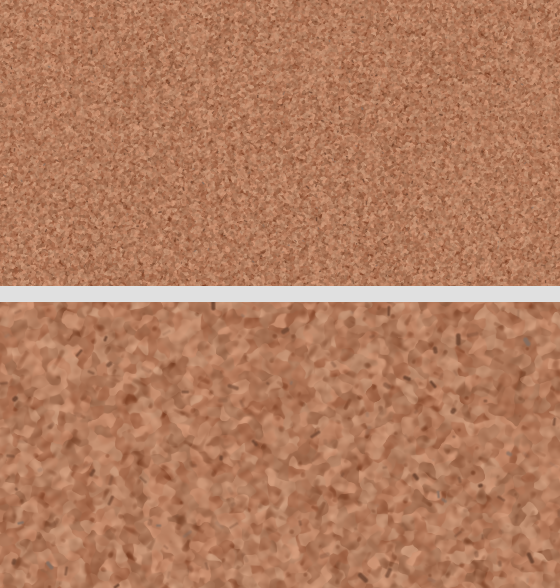
Top, the full canvas; bottom, a detail of the centre.
Give the GLSL for this texture, as a Shadertoy shader.

```glsl
// Fine pressed cork: tiny packed tan grains, dark crevices and sparse bark flecks.

const vec3 CORK_BASE = vec3(0.706, 0.488, 0.368);
const vec3 TONE_STEP = vec3(0.080, 0.083, 0.079);   // colour change from mid to light grain
const vec3 RED_TINT = vec3(0.014, -0.008, -0.011);  // hue drift between grains
const vec3 BARK_DARK = vec3(0.42, 0.26, 0.18);
const vec3 BARK_GREY = vec3(0.52, 0.43, 0.38);

const float GRAIN_DENSITY = 88.0;    // grains per canvas height
const float GRAIN_SHARPNESS = 11.0;
const float SPECKLE_DENSITY = 140.0;
const float SPECKLE_AMOUNT = 0.72;
const float CREVICE_DENSITY = 108.0;
const float CREVICE_DEPTH = 1.5;
const float MOTTLE_DENSITY = 9.0;
const float MOTTLE_AMOUNT = 0.06;
const float FLECK_DENSITY = 36.0;
const float FLECK_SHARE = 0.38;
const float GREY_SHARE = 0.12;

float hash(vec2 p) {
    return fract(sin(dot(p, vec2(127.1, 311.7))) * 43758.5453);
}

vec2 hash2(vec2 p) {
    return vec2(hash(p), hash(p + 57.3));
}

vec2 rotate(vec2 p, float angle) {
    float c = cos(angle), s = sin(angle);
    return vec2(c * p.x + s * p.y, c * p.y - s * p.x);
}

float valueNoise(vec2 p) {
    vec2 cell = floor(p), f = fract(p);
    f = f * f * (3.0 - 2.0 * f);
    return mix(mix(hash(cell), hash(cell + vec2(1, 0)), f.x),
               mix(hash(cell + vec2(0, 1)), hash(cell + vec2(1, 1)), f.x), f.y);
}

// Soft cellular grains, each stretched in its own direction: x = tone, y = tint, in -1..1.
vec2 corkGrains(vec2 p) {
    vec2 home = floor(p), sum = vec2(0.0);
    float total = 0.0;
    for (int y = -1; y <= 1; y++)
    for (int x = -1; x <= 1; x++) {
        vec2 cell = home + vec2(x, y);
        vec2 offset = p - cell - hash2(cell);
        offset = rotate(offset, 6.2832 * hash(cell + 13.7)) * vec2(0.8, 1.35);
        float weight = exp(-GRAIN_SHARPNESS * dot(offset, offset)) + 1e-6;
        sum += weight * (2.0 * hash2(cell + 91.9) - 1.0);
        total += weight;
    }
    return sum / total;
}

// Lays short, soft, randomly turned slivers of bark over the cork.
vec3 addFlecks(vec3 color, vec2 p, float pixel) {
    vec2 home = floor(p);
    for (int y = -1; y <= 1; y++)
    for (int x = -1; x <= 1; x++) {
        vec2 cell = home + vec2(x, y);
        float present = step(hash(cell + 5.1), FLECK_SHARE);
        vec2 size = hash2(cell + 23.4);
        vec2 q = rotate(p - cell - hash2(cell + 41.6), 6.2832 * hash(cell + 33.2));
        q.x -= clamp(q.x, -0.17 * size.x, 0.17 * size.x);
        float radius = mix(0.05, 0.10, size.y * size.y);
        float blur = 0.5 * pixel + 0.04;
        float cover = 1.0 - smoothstep(radius - blur, radius + blur, length(q));
        float vividness = hash(cell + 77.7);
        float strength = mix(0.2, 0.95, vividness * vividness);
        vec3 bark = hash(cell + 63.8) < GREY_SHARE ? BARK_GREY : BARK_DARK;
        color = mix(color, bark, present * cover * strength);
    }
    return color;
}

void mainImage(out vec4 fragColor, in vec2 fragCoord) {
    vec2 uv = fragCoord / iResolution.y;

    // Grains with slightly ragged outlines
    vec2 wobble = vec2(valueNoise(uv * 130.0), valueNoise(uv * 130.0 + 37.0)) - 0.5;
    vec2 grain = corkGrains(uv * GRAIN_DENSITY + 0.6 * wobble);

    // Fine speckle, faint mottling and dark crevices
    float speckle = 2.0 * valueNoise(rotate(uv, 0.6) * SPECKLE_DENSITY + 211.0) - 1.0;
    float mottle = 2.0 * valueNoise(uv * MOTTLE_DENSITY + 19.0) - 1.0;
    float crevice = smoothstep(0.70, 1.0, valueNoise(rotate(uv, 1.1) * CREVICE_DENSITY + 133.0));
    float tone = grain.x + SPECKLE_AMOUNT * speckle + MOTTLE_AMOUNT * mottle
               - CREVICE_DEPTH * crevice;

    vec3 color = CORK_BASE + TONE_STEP * tone + RED_TINT * grain.y;
    color = addFlecks(color, uv * FLECK_DENSITY, FLECK_DENSITY / iResolution.y);
    fragColor = vec4(clamp(color, 0.0, 1.0), 1.0);
}
```
